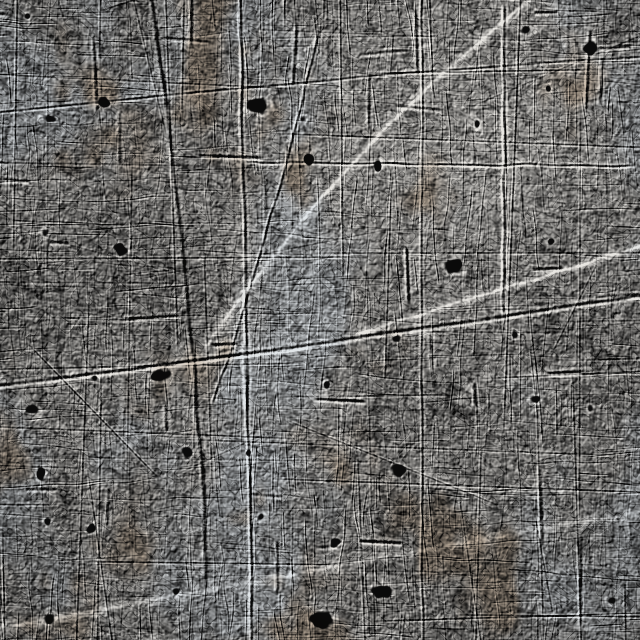
This texture is drawn by a three.js fragment shader. Its source:

```glsl
// Worn, scratched steel: wormy embossed grain and hairlines, overlaid with
// gouges, long grooves, dark pits and faint rust. Scattered marks come from
// jittered cells; every groove is a dark core with bright raised lips.

#define BASE_TONE 0.435
#define GRAIN_FREQ 290.0
#define GRAIN_GAIN 0.30
#define WORM_GAIN 0.12
#define HAIR_WIDTH 0.0010
#define HAIR_GAIN 0.23
#define GOUGE_WIDTH 0.0022
#define GOUGE_GAIN 0.5
#define PATCH_GAIN 0.24
#define PIT_SHARE 0.4
#define RUST_TINT vec3(0.88, 0.81, 0.73)
#define COOL_TINT vec3(0.98, 1.0, 1.015)

varying vec2 vUv;

float hash(vec2 p) {
  vec3 q = fract(vec3(p.xyx) * 0.1031);
  q += dot(q, q.yzx + 33.33);
  return fract((q.x + q.y) * q.z);
}

float noise(vec2 p) {
  vec2 i = floor(p), f = fract(p);
  f = f * f * (3.0 - 2.0 * f);
  return mix(mix(hash(i), hash(i + vec2(1.0, 0.0)), f.x),
             mix(hash(i + vec2(0.0, 1.0)), hash(i + 1.0), f.x), f.y);
}

float fbm(vec2 p) {
  return 0.53 * noise(p) + 0.27 * noise(p * 2.1 + 17.0) + 0.2 * noise(p * 4.3 + 39.0);
}

float bell(float x) { return exp(-x * x); }

// Cross-section of a groove: core flanked by a strong and a weak bright lip
float groove(float x, float dark, float light) {
  return light * (bell(x + 1.9) + 0.5 * bell(x - 1.9)) - dark * bell(x);
}

// Contour lines of noise, as short winding cracks
float worms(vec2 p) { return groove((noise(p) - 0.5) / 0.1, 1.0, 0.7); }

// Scattered scratches running along x, one per jittered cell
float scratches(vec2 p, vec2 cells, float spread, float w, float share, float seed) {
  float sum = 0.0;
  for (int k = 0; k < 9; k++) {
    float row = floor(float(k) / 3.0);
    vec2 id = floor(p * cells) + vec2(float(k) - 3.0 * row, row) - 1.0;
    vec2 key = id + seed;
    if (hash(key + 71.0) > share) continue;
    vec2 d = p - (id + vec2(hash(key), hash(key + 23.0))) / cells;
    float angle = (hash(key + 41.0) - 0.5) * spread;
    vec2 axis = vec2(cos(angle), sin(angle));
    float reach = mix(0.25, 0.9, hash(key + 57.0));
    float fade = 1.0 - smoothstep(reach * 0.75, reach, abs(dot(d, axis)) * cells.x);
    float across = dot(d, vec2(-axis.y, axis.x)) / w;
    sum += fade * mix(0.3, 1.3, hash(key + 89.0)) * groove(across, 1.0, 0.8);
  }
  return sum;
}

// One long groove from a to b, bowed to its left by bend
float stroke(vec2 p, vec2 a, vec2 b, float bend, float w, float dark, float light) {
  float len = length(b - a);
  vec2 axis = (b - a) / len;
  float t = dot(p - a, axis) / len;
  float d = dot(p - a, vec2(-axis.y, axis.x)) - 4.0 * bend * t * (1.0 - t);
  d += 0.004 * (noise(vec2(t * 14.0, a.x * 91.0)) - 0.5);
  float ends = smoothstep(0.0, 0.04, t) * smoothstep(1.0, 0.96, t);
  return ends * (0.6 + 0.8 * noise(vec2(t * 40.0, a.y * 67.0))) * groove(d / w, dark, light);
}

float longGrooves(vec2 p) {
  return stroke(p, vec2(-0.05, 0.393), vec2(1.05, 0.547), -0.006, 0.0024, 0.5, 0.55)
    + stroke(p, vec2(0.55, 0.475), vec2(1.05, 0.63), 0.0, 0.0024, -0.5, 0.15)
    + stroke(p, vec2(0.23, 1.05), vec2(0.325, 0.07), 0.014, 0.0026, 0.45, 0.2)
    + stroke(p, vec2(0.31, 0.44), vec2(0.87, 1.03), 0.035, 0.0028, -0.45, 0.1)
    + stroke(p, vec2(0.375, 1.05), vec2(0.395, -0.05), 0.0, 0.002, 0.5, 0.5)
    + stroke(p, vec2(0.79, 1.0), vec2(0.787, 0.5), 0.0, 0.002, 0.4, 0.6)
    + stroke(p, vec2(0.5, 0.96), vec2(0.33, 0.36), 0.008, 0.0017, 0.45, 0.35)
    + stroke(p, vec2(-0.05, 0.82), vec2(1.05, 0.915), 0.006, 0.0016, 0.4, 0.35)
    + stroke(p, vec2(-0.05, 0.01), vec2(1.05, 0.21), 0.0, 0.0032, -0.26, 0.08)
    + stroke(p, vec2(0.66, 1.05), vec2(0.66, -0.05), 0.0, 0.0016, 0.4, 0.4)
    + stroke(p, vec2(0.38, 0.746), vec2(1.0, 0.741), 0.0, 0.0016, 0.45, 0.5);
}

// Ragged pits: x is the dark hole, y its bright rim
vec2 pits(vec2 q) {
  vec2 id = floor(q);
  vec2 d = (q - id - 0.22 - 0.56 * vec2(hash(id + 5.0), hash(id + 9.0))) / 9.0;
  d.x *= mix(0.6, 1.5, hash(id + 13.0));
  float radius = mix(0.004, 0.012, pow(hash(id + 31.0), 2.0));
  float edge = length(d) - radius + 0.006 * (noise(q * 13.0) - 0.5);
  return step(hash(id + 47.0), PIT_SHARE)
    * vec2(smoothstep(0.0015, -0.0015, edge), bell((edge - 0.003) / 0.002));
}

void main() {
  vec2 p = vUv, lit = p - vec2(0.75, 0.84);
  vec2 flow = p + 0.004 * vec2(noise(p * 25.0), noise(p * 25.0 + 60.0));
  // Broad patches, a worn highlight and darker borders
  float patches = fbm(p * vec2(4.5, 3.5) + 3.0) - 0.5;
  float v = PATCH_GAIN * patches + 0.12 * exp(-20.0 * dot(lit, lit)) - 0.2 * dot(p - 0.5, p - 0.5);
  // Fine turned grain and winding cracks
  vec2 g = mat2(0.8, 0.6, -0.6, 0.8) * flow * GRAIN_FREQ;
  v += GRAIN_GAIN * (noise(g) - noise(g + vec2(0.9, -0.3)));
  v += WORM_GAIN * (worms(flow * vec2(110.0, 32.0)) + worms(flow * vec2(36.0, 120.0) + 50.0) + worms(g * 0.42));
  // Hairlines along both axes and at odd angles
  float hatch = smoothstep(0.3, 0.65, noise(p * 5.0 + 8.0));
  float hair = scratches(flow, vec2(10.0, 60.0), 0.2, HAIR_WIDTH, 0.7, 100.0) * (1.1 - 0.5 * hatch);
  hair += scratches(flow.yx, vec2(11.0, 64.0), 0.24, HAIR_WIDTH, 0.8, 200.0) * (0.5 + 0.7 * hatch);
  hair += 1.3 * scratches(p, vec2(2.0, 14.0), 0.1, HAIR_WIDTH * 1.3, 0.8, 300.0);
  hair += 1.3 * scratches(p.yx, vec2(2.0, 14.0), 0.08, HAIR_WIDTH * 1.3, 0.8, 400.0);
  hair += scratches(p, vec2(4.0), 6.28, HAIR_WIDTH * 1.2, 0.8, 500.0);
  // Short gouges, long grooves, then a soft tone limit and pits
  v += HAIR_GAIN * hair + longGrooves(p) + GOUGE_GAIN * (scratches(p, vec2(16.0), 0.2, GOUGE_WIDTH, 0.08, 600.0)
    + scratches(p.yx, vec2(13.0), 0.12, GOUGE_WIDTH, 0.12, 700.0));
  vec2 pit = pits(p * 9.0);
  float tone = mix(BASE_TONE + v / sqrt(1.0 + 1.5 * v * v) + 0.18 * pit.y, 0.04, pit.x);
  // Cool sheen and rusty stains
  vec3 tint = mix(vec3(1.01, 1.0, 0.98), COOL_TINT, smoothstep(0.0, 0.2, patches));
  tint = mix(tint, RUST_TINT, smoothstep(0.6, 0.82, fbm(p * vec2(9.0, 7.0) + 31.0)));
  gl_FragColor = vec4(clamp(tone, 0.03, 0.9) * tint, 1.0);
}
```
